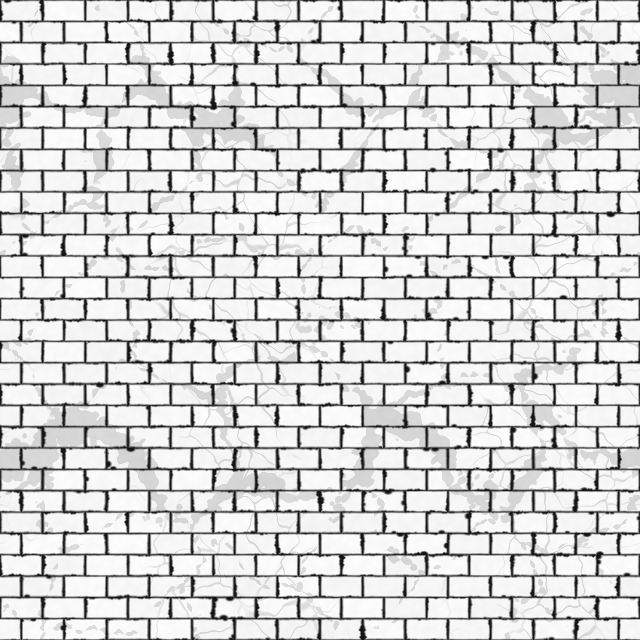
Give the GLSL for this texture map, as a Shadertoy shader.

```glsl
const float TAU = 6.28318;
const vec2 BRICKS = vec2(15.0, 30.0);

vec2 hash2(vec2 p) {
    vec3 a = fract(p.xyx * vec3(0.1031, 0.1030, 0.0973));
    a += dot(a, a.yzx + 33.33);
    return fract((a.xx + a.yz) * a.zy);
}

// Wrapping cellular noise: nearest and second nearest distance
vec2 cellular(vec2 p, float period, float seed) {
    vec2 cell = floor(p), nearest = vec2(8.0);
    for (int y = -1; y <= 1; y++)
    for (int x = -1; x <= 1; x++) {
        vec2 c = cell + vec2(x, y);
        float d = length(c + hash2(mod(c, period) + seed) - p);
        nearest = vec2(min(nearest.x, d), min(nearest.y, max(nearest.x, d)));
    }
    return nearest;
}

// Layered sines at whole frequencies, each bending the next
vec2 flow(vec2 uv, float phase) {
    vec2 w = vec2(0.0);
    float freq = 2.0, amp = 0.6;
    for (int i = 0; i < 5; i++) {
        w += amp * sin(TAU * freq * uv.yx + 3.0 * w.yx + phase * vec2(1.0, 2.3));
        freq = freq * 2.0 + 1.0;
        amp *= 0.5;
        phase += 1.7;
    }
    return w;
}

// Uneven erosion along one brick edge
float erosion(float along, vec2 seed, float strength) {
    float wear = 0.012 + strength * pow(seed.x, 3.0);
    float swell = 0.5 + 0.5 * sin(along * 5.0 + seed.y * TAU);
    float ripple = 0.6 + 0.3 * sin(along * 15.0 + seed.x * 40.0)
                 + 0.15 * sin(along * 37.0 + seed.y * 60.0);
    return wear * swell * ripple;
}

// Distance inward from the worn outline of a 2 by 1 brick
float brickDepth(vec2 q, vec2 id) {
    vec2 side = step(0.0, q);
    vec2 seedX = hash2(id + vec2(41.0 + 20.0 * side.x, 7.0));
    vec2 seedY = hash2(id + vec2(13.0, 83.0 + 40.0 * side.y));
    float dx = 1.0 - abs(q.x) - 0.028 - erosion(q.y, seedX, 0.13);
    float dy = 0.5 - abs(q.y) - erosion(q.x, seedY, 0.09);
    float depth = min(dx, dy);

    // Chips scattered along the outline
    float damaged = smoothstep(0.45, 0.95, hash2(id + 151.0).x);
    for (int i = 0; i < 5; i++) {
        vec2 h = hash2(id + 50.0 * float(i + 5));
        vec2 size = hash2(id + 37.0 * float(i + 9));
        float end = size.y < 0.5 ? -1.0 : 1.0;
        vec2 center = i < 3 ? vec2(h.x * 2.0 - 1.0, end * 0.5)
                            : vec2(end, h.y - 0.5);
        float radius = 0.15 * damaged * size.x * size.x;
        depth = min(depth, length((q - center) * vec2(0.8, 1.0)) - radius);
    }
    return depth;
}

// Grey amount of broad stains and hairline cracks
float marble(vec2 uv, vec2 shift) {
    vec2 bend = flow(uv, 0.8);
    vec2 area = flow(uv, 4.1);
    vec2 q = uv + 0.035 * bend + shift;
    vec2 broad = cellular(q * 6.0, 6.0, 11.0);
    vec2 fine = cellular(q * 14.0, 14.0, 67.0);
    float grain = cellular(uv * 64.0 + bend, 64.0, 29.0).x;

    float width = 0.14 * smoothstep(-0.1, 0.9, area.x);
    float ridge = broad.y - broad.x + (grain - 0.4) * 0.16;
    float stain = 1.0 - smoothstep(width, width + 0.02, ridge);
    float crack = 1.0 - smoothstep(0.012, 0.05, fine.y - fine.x);
    crack *= smoothstep(-0.2, 0.6, area.y);
    return 0.13 * max(stain, crack) + 0.025 * grain;
}

void mainImage(out vec4 fragColor, in vec2 fragCoord) {
    vec2 uv = fragCoord / iResolution.xy;

    // Running bond with every other course shifted by half
    vec2 p = uv * BRICKS;
    p.x += 0.5 * mod(floor(p.y) + 1.0, 2.0);
    vec2 id = mod(floor(p), BRICKS);
    vec2 q = (fract(p) - 0.5) * vec2(2.0, 1.0);
    vec2 tone = hash2(id + 5.0);

    // Marbled face
    float face = 0.995 - 0.025 * tone.x;
    face -= marble(uv, (tone - 0.5) * 0.014);

    // Soft dark joints
    float softness = mix(0.075, 0.11, tone.y);
    float cover = smoothstep(-0.035, softness, brickDepth(q, id));
    fragColor = vec4(vec3(mix(0.08, face, cover)), 1.0);
}
```
